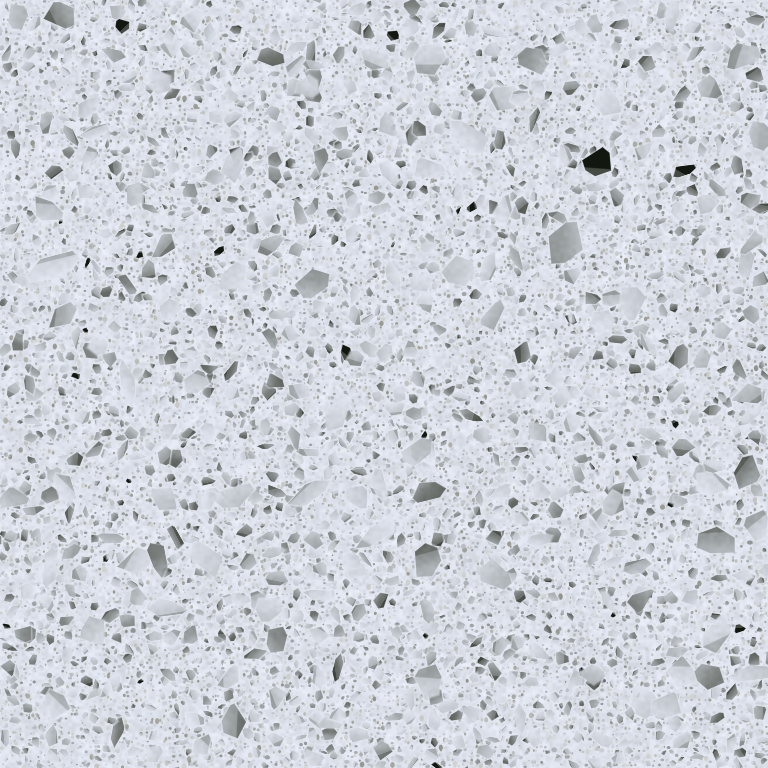
A WebGL 2 fragment shader for this texture:

```glsl
#version 300 es
precision highp float;
precision highp int;
// Pale engineered stone: a white resin matrix full of fine grit, with angular
// glassy chips scattered over it. Each layer is a jittered grid of irregular
// polygons, painted from the finest grains up to the largest chips.

uniform vec2 u_resolution;
out vec4 fragColor;

const float TAU = 6.2831853;

// Three random values in 0..1 from an integer cell and a seed.
vec3 hash3(vec2 cell, float seed) {
    uvec3 v = uvec3(ivec3(cell, seed) + 1024);
    v = v * 1664525u + 1013904223u;
    v.x += v.y * v.z; v.y += v.z * v.x; v.z += v.x * v.y;
    v ^= v >> 16u;
    v.x += v.y * v.z; v.y += v.z * v.x; v.z += v.x * v.y;
    return vec3(v >> 8u) / 16777216.0;
}

float valueNoise(vec2 p, float seed) {
    vec2 i = floor(p), f = fract(p);
    f = f * f * (3.0 - 2.0 * f);
    float low = mix(hash3(i, seed).x, hash3(i + vec2(1, 0), seed).x, f.x);
    float high = mix(hash3(i + vec2(0, 1), seed).x, hash3(i + vec2(1, 1), seed).x, f.x);
    return mix(low, high, f.y);
}

// Stone colour for a brightness: greenish grey when dark, bluish when pale.
vec3 stone(float v) {
    return vec3(v, v + 0.02, v + mix(-0.01, 0.06, clamp((v - 0.31) / 0.56, 0.0, 1.0)));
}

vec2 direction(float angle) { return vec2(cos(angle), sin(angle)); }

// Signed distance to an irregular six-sided chip.
float chipDistance(vec2 q, float radius, vec2 cell, float seed) {
    float d = -1.0;
    for (int k = 0; k < 6; k++) {
        vec3 h = hash3(cell, seed + 10.0 + float(k));
        float side = radius * (0.6 + 0.55 * h.y);
        d = max(d, dot(q, direction((float(k) + 0.75 * h.x) * TAU / 6.0)) - side);
    }
    return d;
}

// Paints one layer of chips; a higher rarity leaves fewer dark ones.
vec3 paintChips(vec3 color, vec2 uv, float cells, float density, float rarity, float seed) {
    vec2 p = uv * cells, base = floor(p);
    float soft = max(0.0009, 0.6 / u_resolution.y) * cells;
    for (int n = 0; n < 9; n++) {
        vec2 cell = base + vec2(n % 3 - 1, n / 3 - 1);
        vec3 place = hash3(cell, seed), look = hash3(cell, seed + 1.0);
        vec3 form = hash3(cell, seed + 2.0);
        if (place.z > density) continue;

        // Turned and stretched local frame
        vec2 q = p - cell - 0.5 - 0.6 * (place.xy - 0.5);
        vec2 axis = direction(form.x * TAU);
        float stretch = 1.0 + 0.6 * form.y * form.y;
        q = vec2(dot(q, axis) / stretch, dot(q, vec2(-axis.y, axis.x)) * stretch);
        float radius = mix(0.2, 0.46, form.z * form.z);
        float d = chipDistance(q, radius, cell, seed);

        // Tone, with a slope across the chip and a darker broken facet
        float tone = mix(0.825, 0.39, pow(look.x, rarity));
        vec2 slope = direction(look.y * TAU);
        float across = dot(q, slope) / radius;
        float facet = smoothstep(-0.06, 0.06, across - 0.15 - 0.4 * look.z);
        tone -= 0.04 * across + 0.13 * facet * step(0.5, look.z);
        tone += 0.05 * (valueNoise(uv * 190.0, seed + 3.0) - 0.5);
        bool black = look.x > 0.988;
        if (black) tone = 0.07 + 0.2 * facet;

        // Resin rim, then the chip, half sunk on its pale side
        float rim = 1.0 - smoothstep(0.0, 0.0035 * cells, d);
        color = mix(color, stone(0.89), rim * (0.35 + 0.45 * look.z));
        float solid = black ? 1.0 : mix(0.72, 1.0, smoothstep(-0.9, 0.3, across));
        color = mix(color, stone(tone), solid * (1.0 - smoothstep(-soft, soft, d)));
    }
    return color;
}

// Paints fine rounded grit, some of it warm.
vec3 paintGrit(vec3 color, vec2 uv, float cells, float density, float seed) {
    vec2 p = uv * cells, base = floor(p);
    float soft = max(0.0008, 0.6 / u_resolution.y) * cells;
    for (int n = 0; n < 9; n++) {
        vec2 cell = base + vec2(n % 3 - 1, n / 3 - 1);
        vec3 place = hash3(cell, seed), look = hash3(cell, seed + 1.0);
        if (place.z > density) continue;
        vec2 q = p - cell - 0.5 - 0.7 * (place.xy - 0.5);
        q *= 1.0 + 0.35 * vec2(look.z - 0.5, 0.5 - look.z);
        float d = length(q) - mix(0.16, 0.36, look.y);
        vec3 grain = stone(mix(0.8, 0.5, look.x * look.x));
        grain += vec3(0.015, 0.0, -0.05) * step(0.6, look.z);
        color = mix(color, grain, 0.85 * (1.0 - smoothstep(-soft, soft, d)));
    }
    return color;
}

void main() {
    vec2 uv = gl_FragCoord.xy / u_resolution.y;

    // Cloudy white matrix
    float matrix = 0.865 + 0.07 * (valueNoise(uv * 230.0, 1.0) - 0.5);
    matrix += 0.05 * (valueNoise(uv * 75.0, 2.0) - 0.5);
    vec3 color = stone(matrix);

    // Grit, then chips from small to large
    color = paintGrit(color, uv, 165.0, 0.5, 100.0);
    color = paintGrit(color, uv, 105.0, 0.25, 200.0);
    color = paintChips(color, uv, 68.0, 0.55, 2.2, 300.0);
    color = paintChips(color, uv, 38.0, 0.55, 2.4, 400.0);
    color = paintChips(color, uv, 21.0, 0.42, 3.4, 500.0);

    fragColor = vec4(clamp(color, 0.0, 1.0), 1.0);
}
```
